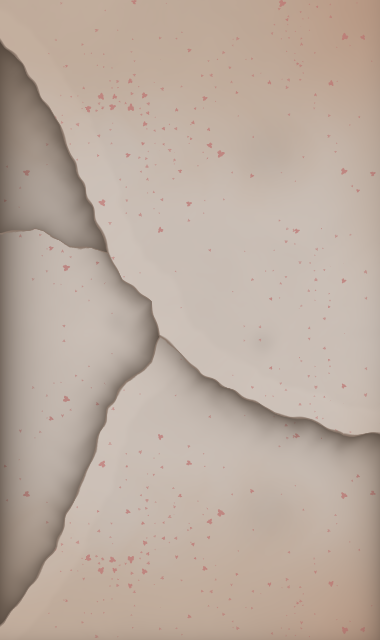
Give the GLSL for this texture, as a WebGL 2 fragment shader.

```glsl
#version 300 es
precision highp float;
uniform vec2 u_resolution;
out vec4 fragColor;

#define PALE vec3(0.79, 0.745, 0.71)
#define TAN vec3(0.75, 0.67, 0.605)
#define BLUSH vec3(0.72, 0.585, 0.50)
#define SHADE vec3(0.30, 0.25, 0.21)
#define TORN vec3(0.55, 0.475, 0.425)
#define SPECK vec3(0.74, 0.45, 0.44)
#define FOLD_Y 0.479
#define WOBBLE 0.0017
#define RIM 0.0035

// Control points of the cracks, each running left to right
const vec2 MAIN_CRACK[13] = vec2[13](
  vec2(-0.01, 0.945), vec2(0.026, 0.911), vec2(0.091, 0.805), vec2(0.130, 0.707),
  vec2(0.169, 0.607), vec2(0.189, 0.564), vec2(0.234, 0.527), vec2(0.247, 0.477),
  vec2(0.312, 0.417), vec2(0.430, 0.353), vec2(0.488, 0.342), vec2(0.535, 0.319),
  vec2(0.62, 0.323));
const vec2 SIDE_CRACKS[13] = vec2[13](
  vec2(-0.01, 0.636), vec2(0.056, 0.643), vec2(0.110, 0.617), vec2(0.175, 0.606),
  vec2(-0.01, 0.013), vec2(0.026, 0.056), vec2(0.088, 0.147), vec2(0.104, 0.199),
  vec2(0.133, 0.258), vec2(0.169, 0.362), vec2(0.195, 0.404), vec2(0.234, 0.434),
  vec2(0.250, 0.478));

vec2 hash2(vec2 p) {
  vec3 q = fract(vec3(p.xyx) * vec3(0.1031, 0.1030, 0.0973));
  q += dot(q, q.yzx + 33.33);
  return fract((q.xx + q.yz) * q.zy);
}

// Layered, warped sines in about -1..1
float mottle(vec2 p) {
  float sum = 0.0, amp = 0.5;
  for (int i = 0; i < 5; i++) {
    p += 0.6 * sin(p.yx * 1.3 + float(i) * 1.7);
    sum += amp * sin(p.x) * sin(p.y + 0.8);
    p = mat2(1.5, 1.1, -1.1, 1.5) * p;
    amp *= 0.55;
  }
  return sum;
}

float blob(vec2 p, vec2 centre, float radius) {
  vec2 d = (p - centre) / radius;
  return exp(-dot(d, d));
}

// Signed distance to a crack, positive above it
float crack(vec2 p, vec2 k[13], int first, int last) {
  float dist = 1.0, side = -1.0;
  for (int i = first; i < last; i++) {
    vec2 e = k[i + 1] - k[i], v = p - k[i];
    dist = min(dist, length(v - e * clamp(dot(v, e) / dot(e, e), 0.0, 1.0)));
    if (v.x >= 0.0 && v.x < e.x && e.x * v.y > e.y * v.x) side = 1.0;
  }
  return dist * side;
}

float falloff(float d, float strength, float width) {
  return 1.0 - strength * exp(-abs(d) / width);
}

// Cellular specks: one irregular dot per occupied cell
float specks(vec2 p, float cell, float density, float px) {
  vec2 id = floor(p / cell), rnd = hash2(id), pick = hash2(id + 71.0);
  vec2 v = p - (id + 0.25 + 0.5 * rnd) * cell;
  float angle = atan(v.y, v.x);
  float radius = cell * mix(0.06, 0.21, pick.y * pick.y);
  radius *= 1.0 + 0.25 * sin(angle * 3.0 + rnd.x * 6.0) + 0.15 * sin(angle * 5.0);
  return step(pick.x, density) * smoothstep(px, -px, length(v) - radius);
}

// Lay a plate with a torn rim over what lies beneath
vec3 layPlate(vec3 under, vec3 plate, float d, float grain, float px) {
  float rim = RIM * (0.8 + 0.6 * grain);
  plate = mix(TORN, plate, smoothstep(rim * 0.3, rim * 1.2, d));
  return mix(under, plate, smoothstep(-px, px, d));
}

void main() {
  vec2 p = gl_FragCoord.xy / u_resolution.y;
  float px = 0.8 / u_resolution.y, right = u_resolution.x / u_resolution.y;
  vec2 m = vec2(p.x, abs(p.y - FOLD_Y));
  float broad = mottle(m * 13.0), grain = mottle(p * 90.0);

  // Stained plaster, mirrored about the fold
  vec3 base = mix(PALE, TAN, smoothstep(0.16, 0.47, m.y + 0.08 * broad));
  base = mix(base, TAN, 0.45 * smoothstep(0.10, 0.0, right - p.x) * smoothstep(0.0, 0.2, m.y));
  base = mix(base, BLUSH, 0.8 * blob(m, vec2(right, 0.53), 0.16));
  base += 0.010 * broad + 0.004 * mottle(p.yx * 24.0);
  float smudge = 0.5 * blob(m, vec2(0.42, 0.28), 0.05)
    + 0.5 * blob(p, vec2(0.41, 0.465), 0.018) + 0.5 * blob(p, vec2(0.183, 0.497), 0.018);
  base *= 1.0 - 0.09 * smudge;

  // Clustered red flecks at two sizes
  float density = 0.06 + 0.5 * blob(m, vec2(0.16, 0.36), 0.07)
    + 0.4 * blob(m, vec2(0.28, 0.31), 0.06) + 0.4 * blob(m, vec2(0.46, 0.44), 0.07)
    + 0.4 * blob(m, vec2(0.47, 0.09), 0.06) + 0.3 * blob(m, vec2(0.26, 0.20), 0.05)
    + 0.3 * blob(m, vec2(0.12, 0.09), 0.04) + 0.3 * blob(m, vec2(0.34, 0.43), 0.04);
  float flecks = max(specks(m, 0.024, density * 0.7, px), 0.8 * specks(m + 0.37, 0.011, density * 0.6, px));
  base = mix(base, SPECK, 0.7 * flecks);

  // Ragged crack distances
  vec2 q = p + WOBBLE * (sin(p.yx * 130.0 + 2.0 * sin(p * 71.0)) + 0.6 * grain);
  float upper = crack(q, MAIN_CRACK, 0, 12);
  float ledge = crack(q, SIDE_CRACKS, 0, 3);
  float lower = crack(q, SIDE_CRACKS, 4, 12);

  // Shadows on each plate
  float recessLight = falloff(upper, 0.75, 0.028) * falloff(ledge, 0.42, 0.018) * falloff(p.x, 0.7, 0.04);
  float leftLight = falloff(upper, 0.6, 0.017) * falloff(lower, 0.65, 0.021) * falloff(p.x, 0.68, 0.033);
  float tip = mix(0.35, 0.75, smoothstep(0.25, 0.34, p.x));
  float lowLight = falloff(upper, tip, 0.022) * falloff(right - p.x, 0.38, 0.022) * falloff(p.y, 0.15, 0.015);
  float topLight = falloff(right - p.x, 0.10, 0.02);

  // Pale bevels beside the torn borders
  float bevelTop = 0.014 * smoothstep(0.052, 0.040, upper + 0.008 * broad);
  float bevelLow = 0.014 * smoothstep(0.047, 0.035, -lower + 0.008 * broad);

  // Stack from the deepest plate to the highest
  vec3 col = mix(SHADE, base, recessLight);
  col = layPlate(col, mix(SHADE, base, leftLight), -ledge, grain, px);
  col = layPlate(col, mix(SHADE, base + bevelLow, lowLight), -lower, grain, px);
  col = layPlate(col, mix(SHADE, base + bevelTop, topLight), upper, grain, px);
  fragColor = vec4(col, 1.0);
}
```
